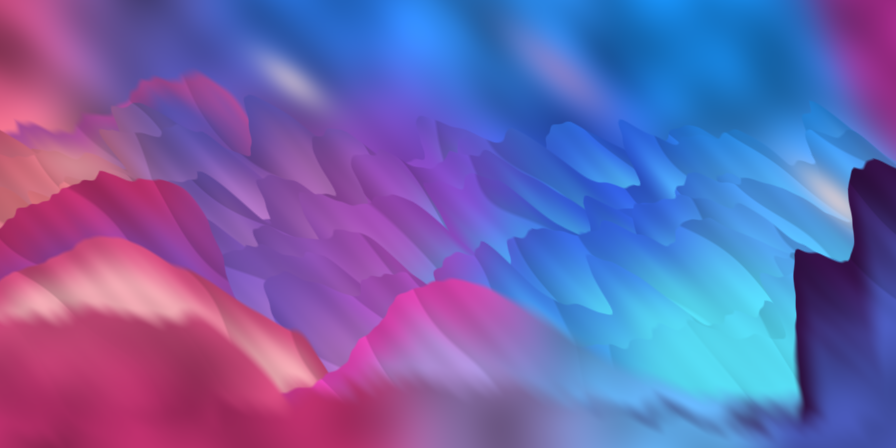
Write a Shadertoy shader that draws this background.

```glsl
// Dreamlike folded mountain ridges, crimson at left to cyan at right, with soft focus.

const float LEAN = .9;         // sideways drift per unit of height
const float FOLD_RATE = 5.;    // folds per canvas height
const float FOLD_CONTRAST = .26;
const float SPREAD = .18;      // radius of each palette light
const int BLADES = 8;
const int LIGHTS = 16;

const vec3 CRIMSON = vec3(.68, .17, .39);
const vec3 ROSE = vec3(.75, .27, .45);
const vec3 PEACH = vec3(.89, .62, .66);
const vec3 MAGENTA = vec3(.8, .24, .64);
const vec3 LILAC = vec3(.62, .5, .76);
const vec3 VIOLET = vec3(.5, .28, .68);
const vec3 AZURE = vec3(.36, .64, .88);
const vec3 CYAN = vec3(.34, .86, .95);
const vec3 CREAM = vec3(.9, .82, .82);
const vec3 PLUM = vec3(.19, .06, .26);
const vec3 INDIGO = vec3(.27, .33, .69);

// Centres and tints of the broad colour lights
const vec2 LIGHT_AT[LIGHTS] = vec2[LIGHTS](
  vec2(.03, .9), vec2(.28, .92), vec2(.42, .74), vec2(.68, .93),
  vec2(1.1, .88), vec2(1.6, .85), vec2(2.08, 1), vec2(.12, .62),
  vec2(.57, .66), vec2(.58, .42), vec2(.78, .48), vec2(.92, .62),
  vec2(1.28, .6), vec2(1.2, .38), vec2(1.65, .55), vec2(1.58, .22));
const vec3 LIGHT_TINT[LIGHTS] = vec3[LIGHTS](
  vec3(.72, .25, .42), vec3(.36, .34, .64), vec3(.22, .29, .7), vec3(.12, .39, .75),
  vec3(.15, .5, .85), vec3(.08, .5, .85), vec3(.6, .15, .5), vec3(.85, .45, .48),
  vec3(.62, .28, .55), vec3(.45, .35, .78), vec3(.72, .28, .66), vec3(.5, .27, .8),
  vec3(.18, .33, .85), vec3(.22, .46, .9), vec3(.32, .6, .92), vec3(.32, .86, .95));

vec2 grad(vec2 cell) {
  vec3 h = fract(cell.xyx * vec3(.1031, .103, .0973));
  h += dot(h, h.yzx + 33.33);
  float a = 6.2832 * fract((h.x + h.y) * h.z);
  return vec2(cos(a), sin(a));
}

// Gradient noise
float noise(vec2 p) {
  vec2 i = floor(p), f = p - i, o = vec2(0, 1);
  vec2 w = f * f * f * (f * (f * 6. - 15.) + 10.);
  float low = mix(dot(grad(i), f), dot(grad(i + o.yx), f - o.yx), w.x);
  float high = mix(dot(grad(i + o), f - o), dot(grad(i + 1.), f - 1.), w.x);
  return mix(low, high, w.y);
}

float hump(float x, float centre, float width) {
  float t = (x - centre) / width;
  return exp(-t * t);
}

float slant(vec2 p) { return p.x + LEAN * p.y; }

// Glow stretched along the folds
float glow(vec2 p, vec2 at, vec2 size) {
  return hump(slant(p), slant(at), size.x) * hump(p.y, at.y, size.y);
}

vec3 palette(vec2 p) {
  vec4 sum = vec4(0);
  for (int i = 0; i < LIGHTS; i++) {
    vec2 d = (p - LIGHT_AT[i]) / SPREAD;
    sum += vec4(LIGHT_TINT[i], 1) * (exp(-dot(d, d)) + 1e-5);
  }
  return sum.rgb / sum.a;
}

// Leaning ragged crags
float crags(vec2 p, float seed) {
  float u = slant(p);
  return .3 - abs(noise(vec2(u * 5., seed))) + .45 * noise(vec2(u * 13., seed + 5.3))
    + .2 * noise(vec2(u * 30., p.y * 9. + seed));
}

// Bright folds ending in a crease
float folds(vec2 p, float seed) {
  float f = fract(slant(p) * FOLD_RATE + 1.2 * noise(p * 2.5 + seed) + seed * .37);
  return .7 * f * smoothstep(1., .95, f) - .3 + .7 * noise(vec2(slant(p) * 14., p.y * 2. + seed));
}

void ridge(inout vec3 col, vec2 p, float top, float blur, vec3 crest, vec3 foot, float depth, float seed) {
  float below = top - p.y, soft = smoothstep(.0, .03, blur);
  vec3 body = mix(crest, foot, smoothstep(0., depth, below));
  body *= 1. + mix(FOLD_CONTRAST * folds(p, seed), .4 * noise(p * 5. + seed), soft);
  blur = max(blur, fwidth(below));
  col = mix(col, body, smoothstep(-blur, blur, below));
}

void mainImage(out vec4 fragColor, in vec2 fragCoord) {
  vec2 p = fragCoord / iResolution.xy * vec2(2, 1);
  float x = p.x, top;

  // Hazy sky and far ridge
  vec3 base = palette(p);
  vec3 col = base * (1. + .3 * noise(vec2(slant(p) * 6., p.y * 3.)) + .4 * noise(p * 5.));
  col = mix(col, CREAM, .6 * glow(p, vec2(.65, .82), vec2(.05, .06)));
  col = mix(col, LILAC, .7 * glow(p, vec2(1.25, .84), vec2(.07, .1)));
  top = .7 + .13 * hump(x, .4, .16) - .3 * smoothstep(.5, .8, x) + .08 * crags(p, 2.7);
  ridge(col, p, top, .012, mix(ROSE, VIOLET, .5), base, .1, 2.7);

  // Sharp slabs, saturated at the crest and pale at the foot
  vec3 crest = palette(p + vec2(-.06, .03)) * .94;
  vec3 pale = mix(vec3(.8, .6, .8), CYAN, smoothstep(.75, 1.2, x));
  vec3 foot = mix(palette(p + vec2(.08, -.05)), pale, .5);
  for (int i = 0; i < BLADES; i++) {
    float t = float(i) / float(BLADES - 1), seed = float(i) * 3.17 + .4;
    float slab = smoothstep(-.2, .2, noise(vec2(slant(p) * 4.5, seed + p.y)));
    top = mix(.62, .24, t) + .13 * slab + .08 * crags(p, seed);
    ridge(col, p, top, .003, crest, foot, .25, seed);
  }

  // Light pooled in valleys
  col = mix(col, CYAN, .75 * glow(p, vec2(1.58, .22), vec2(.26, .15)));
  col = mix(col, PEACH, .6 * glow(p, vec2(.17, .63), vec2(.07, .05)));
  col = mix(col, CREAM, .8 * glow(p, vec2(1.87, .55), vec2(.05, .08)));

  // Crimson mountain and peach slope
  top = .3 + .3 * hump(x, .3, .42) - .5 * smoothstep(.4, .7, x) + .08 * crags(p, 7.1);
  ridge(col, p, top, .003, mix(CRIMSON, VIOLET, smoothstep(.3, .6, x)), VIOLET, .25, 7.1);
  top = .22 + .24 * hump(x, .23, .32) - .3 * smoothstep(.65, .9, x) + .04 * crags(p, 9.6);
  ridge(col, p, top, .006, ROSE, PEACH, .11, 9.6);

  // Magenta hill, cooling to the right
  float cool = smoothstep(1., 1.35, x);
  top = .1 + .28 * hump(x, .98, x < .98 ? .2 : .35) + .04 * crags(p, 12.2);
  ridge(col, p, top, .005 + .02 * cool, mix(MAGENTA, AZURE, cool), mix(LILAC, AZURE, cool), .2, 12.2);

  // Dark cliff
  float edge = x + .25 * (p.y - .38);
  top = .06 + .36 * smoothstep(1.69, 1.8, edge) + .2 * smoothstep(1.9, 1.97, edge) + .08 * crags(p, 15.8);
  ridge(col, p, top, mix(.05, .004, smoothstep(.16, .34, p.y)), PLUM, INDIGO, .34, 15.8);

  // Blurred foreground
  top = .29 - .5 * smoothstep(.42, .95, x) + .08 * crags(p, 18.3);
  ridge(col, p, top, .025, ROSE, CRIMSON, .25, 18.3);
  vec3 near = mix(CRIMSON, LILAC * .85, smoothstep(.75, 1.05, x));
  near = mix(mix(near, AZURE, smoothstep(1.1, 1.5, x)), INDIGO, smoothstep(1.6, 1.8, x));
  top = .04 + .1 * hump(x, .95, .4) + .1 * crags(p, 21.9);
  ridge(col, p, top, .04, near, near, .15, 21.9);

  fragColor = vec4(clamp(col, 0., 1.), 1);
}
```
